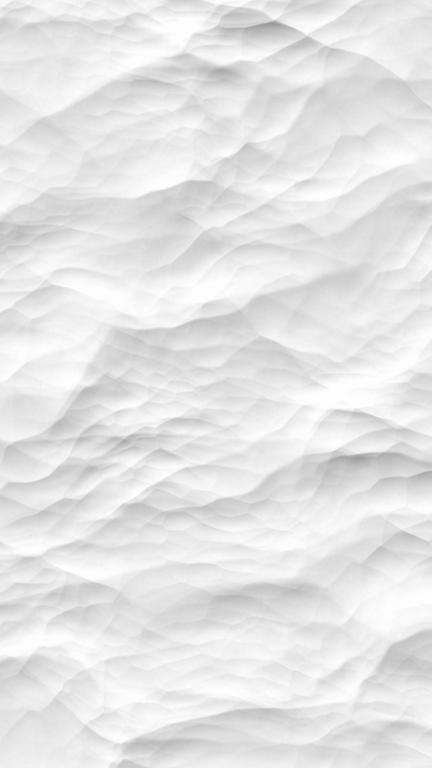
A Shadertoy shader for this texture:

```glsl
const vec2 LIGHT_DIR = vec2(-0.38, 0.925);
const float EDGE_WIDTH = 0.0045;
const float PAPER_GREY = 0.905;
const float CONTRAST = 0.07;

vec2 hash2(vec2 p) {
    vec3 q = fract(p.xyx * vec3(0.1031, 0.1030, 0.0973));
    q += dot(q, q.yzx + 33.33);
    return fract((q.xx + q.yz) * q.zy);
}

vec2 gradientAt(vec2 cell) {
    float angle = 6.2832 * hash2(cell).x;
    return vec2(cos(angle), sin(angle));
}

float gradientNoise(vec2 p) {
    vec2 i = floor(p), f = p - i;
    vec2 u = f * f * f * (f * (f * 6.0 - 15.0) + 10.0);
    vec2 e = vec2(1.0, 0.0);
    float low = mix(dot(gradientAt(i), f),
                    dot(gradientAt(i + e.xy), f - e.xy), u.x);
    float high = mix(dot(gradientAt(i + e.yx), f - e.yx),
                     dot(gradientAt(i + e.xx), f - e.xx), u.x);
    return mix(low, high, u.y);
}

vec2 rotate(vec2 p, float angle) {
    float c = cos(angle), s = sin(angle);
    return vec2(c * p.x + s * p.y, c * p.y - s * p.x);
}

// Hollow cells that meet in straight ridges; sharpness sets how hard they crease
float facets(vec2 p, float sharpness) {
    vec2 cell = floor(p);
    float sum = 0.0;
    for (int y = -1; y <= 1; y++) {
        for (int x = -1; x <= 1; x++) {
            vec2 id = cell + vec2(x, y);
            vec2 rnd = hash2(id);
            vec2 d = id + 0.1 + 0.8 * rnd - p;
            float lift = 0.22 * hash2(id + 71.0).y;
            sum += exp(-sharpness * (dot(d, d) + lift));
        }
    }
    return -log(sum) / sharpness;
}

// One size of crumple, present in patches
float crumple(vec2 p, float angle, vec2 freq, float strength, float seed) {
    float patches = smoothstep(-0.35, 0.4, gradientNoise(p * vec2(2.3, 3.4) + seed));
    float hardness = smoothstep(-0.3, 0.2, gradientNoise(p * vec2(3.7, 5.0) - seed));
    float h = facets(rotate(p, angle) * freq + seed, mix(11.0, 100.0, hardness));
    return strength * (0.2 + 1.3 * patches) * h / freq.y;
}

// Long curved fold along the zero line of the noise
float fold(vec2 p, float angle, vec2 freq, float strength, float seed) {
    float n = gradientNoise(rotate(p, angle) * freq + seed);
    return -strength * sqrt(n * n + 0.0003) / freq.y;
}

vec2 warp(vec2 p, float freq, float amount) {
    vec2 q = p * freq;
    return p + amount * vec2(gradientNoise(q + 3.7), gradientNoise(q + 41.3));
}

float paperHeight(vec2 p) {
    p = warp(warp(p, 2.6, 0.09), 13.0, 0.011);
    float h = crumple(p, 0.16, vec2(2.1, 4.6), 0.95, 12.4);
    h += crumple(p, -0.42, vec2(4.2, 8.5), 0.75, 37.8);
    h += crumple(p, 0.5, vec2(8.5, 15.0), 0.55, 59.1);
    h += crumple(p, -0.15, vec2(17.0, 29.0), 0.36, 83.6);
    h += fold(p, 0.2, vec2(1.5, 4.2), 0.6, 23.5);
    h += fold(p, -0.3, vec2(3.6, 8.0), 0.4, 66.2);
    return h;
}

// Bright where the sheet faces the light, soft limit near white
float tone(float slope) {
    float lit = max(slope, 0.0);
    return PAPER_GREY + CONTRAST * (min(slope, 0.0) + lit / (1.0 + 0.25 * lit));
}

void mainImage(out vec4 fragColor, in vec2 fragCoord) {
    vec2 p = fragCoord / iResolution.x;

    vec2 stepToLight = 0.5 * EDGE_WIDTH * LIGHT_DIR;
    float rise = paperHeight(p + stepToLight) - paperHeight(p - stepToLight);
    float grey = tone(-rise / EDGE_WIDTH);

    // Fine fibre grain
    grey += 0.012 * gradientNoise(p * 125.0) + 0.008 * gradientNoise(p * vec2(45.0, 70.0));

    fragColor = vec4(vec3(clamp(grey, 0.0, 0.992)), 1.0);
}
```
